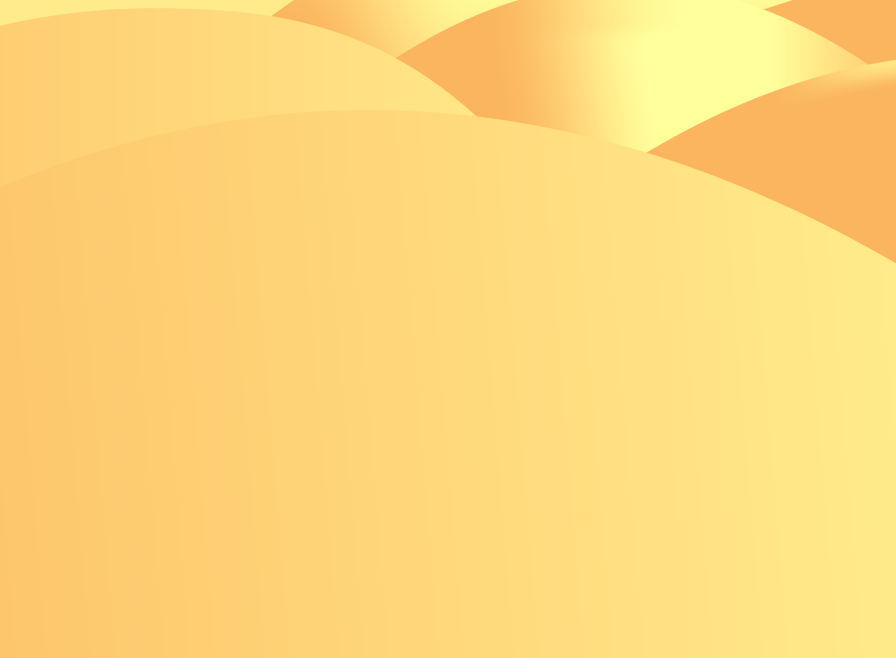
Give the GLSL for this background, as a WebGL 1 fragment shader.

```glsl
precision highp float;

uniform vec2 u_resolution;

#define SHADE_COLOR vec3(0.98, 0.70, 0.36)
#define LIT_COLOR vec3(1.02, 1.00, 0.61)
#define FAR_LIGHT 0.74
#define FRONT_TILT 0.06
#define RIM_DEPTH 0.045

// Sand colour from shaded orange (0) to sunlit yellow (1)
vec3 sand(float light) {
    return min(mix(SHADE_COLOR, LIT_COLOR, clamp(light, 0.0, 1.0)), 1.0);
}

// Crest with its own curvature on each side of the peak
float crest(float x, vec2 peak, float leftBend, float rightBend) {
    float d = x - peak.x;
    return peak.y - d * d * (d < 0.0 ? leftBend : rightBend);
}

// Lay a dune over the scene below its crest line
void addDune(inout vec3 color, float y, float top, float light) {
    float edge = 0.7 / u_resolution.y;
    color = mix(color, sand(light), smoothstep(-edge, edge, top - y));
}

void main() {
    vec2 uv = gl_FragCoord.xy / u_resolution;
    float x = uv.x;
    float y = uv.y;
    vec3 color = sand(FAR_LIGHT);

    // Far slopes along the upper edge
    float farLight = 0.05 + 0.82 * smoothstep(0.32, 0.53, x) + 2.0 * (y - 0.975);
    addDune(color, y, 0.975 + 0.96 * (x - 0.302), farLight);
    addDune(color, y, 0.986 + 0.44 * (x - 0.853), 0.03);

    // Middle dune: shaded left flank, bright ridge, softer right flank
    float ridgeX = x + 0.12 * (y - 0.9);
    float ridge = smoothstep(0.54, 0.75, ridgeX);
    float falloff = smoothstep(0.83, 0.98, x);
    float topDip = 0.16 * smoothstep(0.93, 0.97, y) * (1.0 - smoothstep(0.70, 0.80, x));
    float middleLight = 0.03 + 1.02 * ridge - 0.6 * falloff - topDip * ridge;
    addDune(color, y, crest(x, vec2(0.70, 1.025), 1.7, 1.7), middleLight);

    // Left dune, steepening to the right
    float leftTop = crest(x, vec2(0.17, 0.9875), 0.92, 0.35 + 2.5 * (x - 0.17));
    addDune(color, y, leftTop, 0.35 + 0.62 * x);

    // Right dune in shade with a sunlit rim
    float d = 1.0 - x;
    float rightTop = 0.909 - d * (0.2 + 1.1 * d);
    float rim = 1.0 - smoothstep(0.0, RIM_DEPTH, rightTop - y);
    addDune(color, y, rightTop, 0.03 + 0.65 * rim * smoothstep(0.85, 1.0, x));

    // Broad front dune, lit from the right
    float frontLight = 0.27 + 0.47 * (x + FRONT_TILT * (y - 0.6));
    addDune(color, y, crest(x, vec2(0.41, 0.833), 0.70, 0.67), frontLight);

    gl_FragColor = vec4(color, 1.0);
}
```
